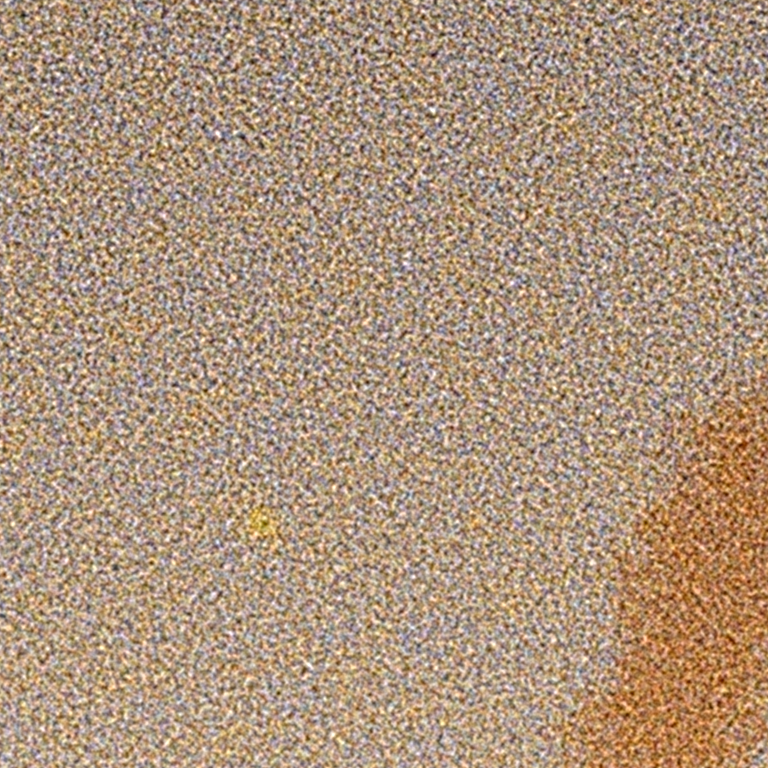
A Shadertoy shader for this texture:

```glsl
// Fine granular stone: crossed diagonal brightness grain over softer blotches
// that drift between blue-grey and ochre, with a rusty stain at the lower right.
// All layers are gradient noise at different scales, added to one base colour.

const vec3 STONE = vec3(0.680, 0.592, 0.510);
const vec3 WARM_AXIS = vec3(0.34, 0.02, -0.66);
const vec3 ROSE_AXIS = vec3(0.50, -0.40, 0.30);
const vec3 RUST_SHIFT = vec3(-0.005, -0.130, -0.225);
const vec3 YELLOW_SHIFT = vec3(0.13, 0.07, -0.22);

// Integer hash of a lattice cell, returned as an angle.
float hashAngle(ivec2 cell, int seed) {
    uint h = uint(cell.x) * 1597334677u ^ uint(cell.y) * 3812015801u;
    h ^= uint(seed) * 2654435769u;
    h = (h ^ (h >> 16)) * 2146121005u;
    h = (h ^ (h >> 15)) * 2221713035u;
    h ^= h >> 16;
    return float(h & 65535u) * 6.28318 / 65536.0;
}

float cornerSlope(ivec2 cell, vec2 offset, int seed) {
    float a = hashAngle(cell, seed);
    return dot(vec2(cos(a), sin(a)), offset);
}

// Gradient noise, centred on zero.
float gradientNoise(vec2 p, int seed) {
    ivec2 cell = ivec2(floor(p));
    vec2 f = fract(p);
    vec2 w = f * f * f * (f * (f * 6.0 - 15.0) + 10.0);
    float a = cornerSlope(cell, f, seed);
    float b = cornerSlope(cell + ivec2(1, 0), f - vec2(1, 0), seed);
    float c = cornerSlope(cell + ivec2(0, 1), f - vec2(0, 1), seed);
    float d = cornerSlope(cell + ivec2(1, 1), f - vec2(1, 1), seed);
    return mix(mix(a, b, w.x), mix(c, d, w.x), w.y);
}

vec2 rotate(vec2 p, float angle) {
    float c = cos(angle), s = sin(angle);
    return vec2(c * p.x - s * p.y, s * p.x + c * p.y);
}

// Noise stretched along one direction; frequency is (along, across).
float strokeNoise(vec2 p, float angle, vec2 frequency, int seed) {
    return gradientNoise(rotate(p, angle) * frequency, seed);
}

float segmentDistance(vec2 p, vec2 a, vec2 b) {
    vec2 ab = b - a;
    return length(p - a - ab * clamp(dot(p - a, ab) / dot(ab, ab), 0.0, 1.0));
}

// Brightness grain: two diagonal stroke layers and a finer speckle.
float grainBrightness(vec2 p) {
    vec2 frequency = vec2(110.0, 168.0);
    float strokes = strokeNoise(p, 0.72, frequency, 1)
                  + strokeNoise(p, -0.84, frequency, 2);
    float speckle = strokeNoise(p, 0.3, vec2(225.0), 3);
    return 0.37 * strokes + 0.22 * speckle;
}

// Warmth: ochre when positive, blue-grey when negative.
float grainWarmth(vec2 p) {
    return 0.29 * strokeNoise(p, 0.9, vec2(85.0, 115.0), 4)
         + 0.16 * strokeNoise(p, 0.4, vec2(44.0), 5)
         + 0.12 * strokeNoise(p, 1.1, vec2(15.0), 6);
}

// Soft, ragged stain reaching up the right side.
float rustStain(vec2 p) {
    float ragged = 0.05 * gradientNoise(p * 9.0, 7)
                 + 0.06 * gradientNoise(p * 30.0, 8);
    float d = segmentDistance(p, vec2(0.86, 0.0), vec2(0.98, 0.37));
    return 1.0 - smoothstep(0.05, 0.16, d + ragged);
}

void mainImage(out vec4 fragColor, in vec2 fragCoord) {
    vec2 p = fragCoord / iResolution.xy;
    float rust = rustStain(p);

    // Slightly darker and more contrasted towards the top.
    float contrast = mix(0.92, 1.10, p.y);
    float brightness = grainBrightness(p) * contrast + 0.07 * (0.47 - p.y);
    float warmth = grainWarmth(p) * mix(1.0, 0.65, rust) + 0.04 * (0.5 - p.y);
    float rose = 0.12 * strokeNoise(p, 0.55, vec2(75.0), 9);

    vec3 color = STONE + brightness + WARM_AXIS * warmth + ROSE_AXIS * rose;
    color += RUST_SHIFT * rust;

    // One small golden fleck.
    float fleck = length(p - vec2(0.34, 0.32)) / 0.018;
    color += YELLOW_SHIFT * exp(-fleck * fleck);

    fragColor = vec4(clamp(color, 0.0, 1.0), 1.0);
}
```
